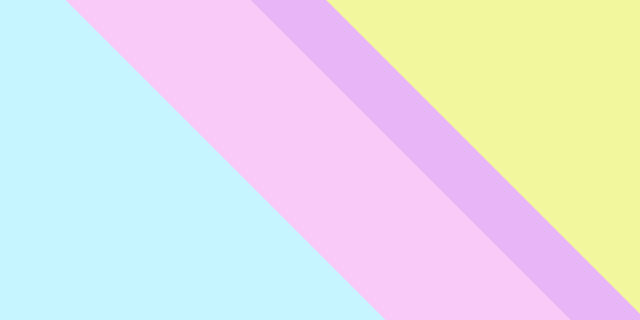
This background is drawn by a Shadertoy shader. Its source:

```glsl
// Flat pastel diagonal bands: cyan, pink, violet and yellow.

// Band edges, as x + y in units of the canvas height
#define PINK_START 1.205
#define VIOLET_START 1.784
#define YELLOW_START 2.0195

// Band colours
#define CYAN vec3(0.78, 0.96, 1.00)
#define PINK vec3(0.975, 0.79, 0.97)
#define VIOLET vec3(0.91, 0.71, 0.97)
#define YELLOW vec3(0.95, 0.97, 0.62)

// Soft step, one pixel wide across the diagonal
float bandMask(float diagonal, float start) {
    float halfPixel = 0.7071 / iResolution.y;
    return smoothstep(start - halfPixel, start + halfPixel, diagonal);
}

void mainImage(out vec4 fragColor, in vec2 fragCoord) {
    vec2 position = fragCoord / iResolution.y;
    float diagonal = position.x + position.y;

    // Layer the bands from lower left to upper right
    vec3 color = CYAN;
    color = mix(color, PINK, bandMask(diagonal, PINK_START));
    color = mix(color, VIOLET, bandMask(diagonal, VIOLET_START));
    color = mix(color, YELLOW, bandMask(diagonal, YELLOW_START));

    fragColor = vec4(color, 1.0);
}
```
